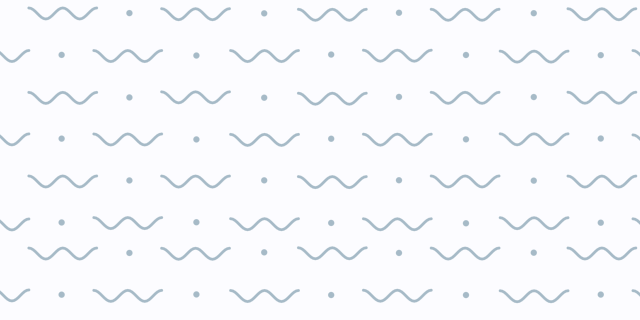
A Shadertoy shader for this pattern:

```glsl
#define COLUMN_PITCH 0.4212
#define ROW_PITCH 0.1310
#define TILE_HEIGHT 0.7487
#define ROWS_PER_TILE 6.0
#define FIRST_WAVE vec2(0.1930, 0.0443)
#define WAVELENGTH 0.1060
#define AMPLITUDE 0.0172
#define STROKE_RADIUS 0.0043
#define DOT_RADIUS 0.0097
#define JITTER 0.0022
#define PAPER vec3(0.99, 0.99, 1.0)
#define INK vec3(0.65, 0.73, 0.78)

const float TAU = 6.28319;
const int SEGMENTS = 32;

float hash(vec2 cell) {
    return fract(sin(dot(cell, vec2(127.1, 311.7))) * 4375.85);
}

float segmentDistance(vec2 p, vec2 a, vec2 b) {
    vec2 ab = b - a;
    float t = clamp(dot(p - a, ab) / dot(ab, ab), 0.0, 1.0);
    return length(p - a - ab * t);
}

// Two wavelengths long, with a crest at each end; y points down
vec2 wavePoint(float t) {
    return vec2(t * WAVELENGTH, -AMPLITUDE * cos(TAU * t));
}

float waveDistance(vec2 p) {
    float nearest = 1.0;
    vec2 previous = wavePoint(-1.0);
    for (int i = 1; i <= SEGMENTS; i++) {
        vec2 next = wavePoint(2.0 * float(i) / float(SEGMENTS) - 1.0);
        nearest = min(nearest, segmentDistance(p, previous, next));
        previous = next;
    }
    return nearest - STROKE_RADIUS;
}

float wobble(vec2 cell) {
    return JITTER * (2.0 * hash(cell) - 1.0);
}

void mainImage(out vec4 fragColor, in vec2 fragCoord) {
    float pixel = 1.0 / iResolution.y;
    vec2 p = fragCoord * pixel;
    p.y = 1.0 - p.y;

    // Six evenly spaced rows per tile, with a tighter gap between tiles
    float margin = 0.5 * (TILE_HEIGHT - (ROWS_PER_TILE - 1.0) * ROW_PITCH);
    float fromTop = p.y - FIRST_WAVE.y + margin;
    float tile = floor(fromTop / TILE_HEIGHT);
    float y = fromTop - tile * TILE_HEIGHT - margin;
    float rowInTile = clamp(floor(y / ROW_PITCH + 0.5), 0.0, ROWS_PER_TILE - 1.0);
    y -= rowInTile * ROW_PITCH;
    float row = tile * ROWS_PER_TILE + rowInTile;

    // Odd rows shift by half a column
    float x = p.x - FIRST_WAVE.x + 0.503 * COLUMN_PITCH * mod(row, 2.0);

    // Waves, alternately nudged right and left
    float column = floor(x / COLUMN_PITCH + 0.5);
    float nudge = 0.0031 * (1.0 - 2.0 * mod(column, 2.0));
    vec2 waveOffset = vec2(column * COLUMN_PITCH + nudge, wobble(vec2(column, row)));
    float d = waveDistance(vec2(x, y) - waveOffset);

    // Dots, halfway between waves
    float gap = floor(x / COLUMN_PITCH);
    vec2 dotOffset = vec2((gap + 0.502) * COLUMN_PITCH, wobble(vec2(gap + 0.5, row)) - 0.003);
    d = min(d, length(vec2(x, y) - dotOffset) - DOT_RADIUS);

    float ink = 1.0 - smoothstep(-0.75 * pixel, 0.75 * pixel, d);
    fragColor = vec4(mix(PAPER, INK, ink), 1.0);
}
```
